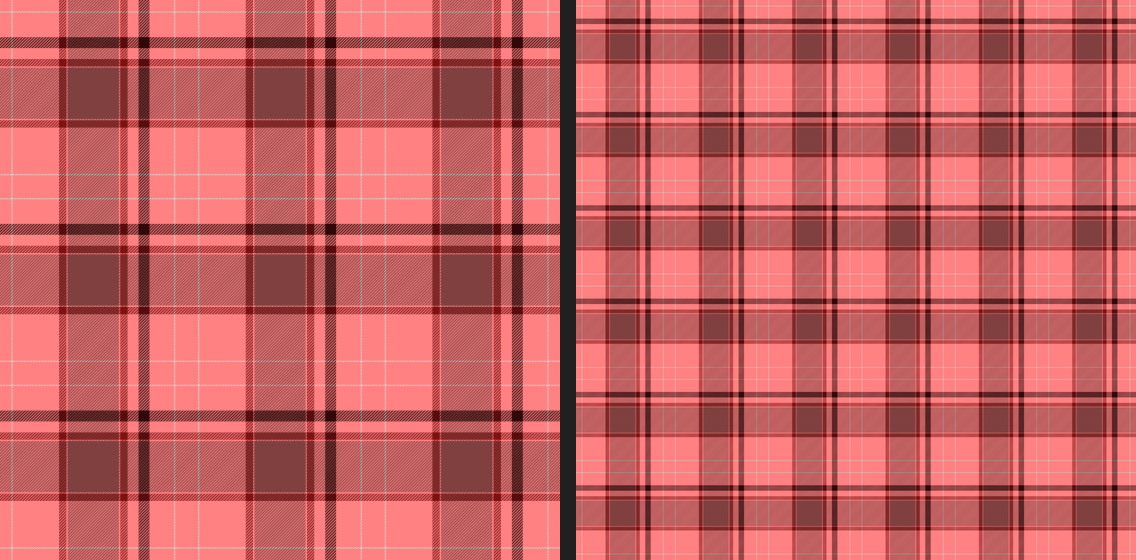
Left, the tile; right, the same tile 2 across and 2 down.
Give the GLSL for this pattern, as a three.js fragment shader.

```glsl
// Rose tartan: one striped sett woven both ways in a diagonal twill, three repeats each way.
varying vec2 vUv;

const float REPEATS = 3.0;   // setts across and down
const float THREADS = 256.0; // threads in one sett
const float RIB = 4.0;       // threads in one twill rib
const float RELIEF = 0.65;   // contrast of the twill

const vec3 ROSE = vec3(1.0, 0.505, 0.51);
const vec3 BROWN = vec3(0.505, 0.25, 0.25);
const vec3 CRIMSON = vec3(0.49, 0.07, 0.07);
const vec3 UMBER = vec3(0.19, 0.03, 0.03);
const vec3 PALE = vec3(0.80, 0.86, 0.82);

// Coverage of the stripe from start to end, softened over one pixel
float stripe(float thread, float start, float end, float pixel) {
  float rise = clamp((thread - start) / pixel + 0.5, 0.0, 1.0);
  float fall = clamp((thread - end) / pixel + 0.5, 0.0, 1.0);
  return rise - fall;
}

// Colour of the yarn at a thread position within the sett
vec3 sett(float thread, float pixel) {
  vec3 yarn = ROSE;
  yarn = mix(yarn, CRIMSON, stripe(thread, 81.0, 91.0, pixel));
  yarn = mix(yarn, BROWN, stripe(thread, 93.0, 163.0, pixel));
  yarn = mix(yarn, CRIMSON, stripe(thread, 165.0, 175.0, pixel));
  yarn = mix(yarn, UMBER, stripe(thread, 190.0, 205.0, pixel));
  yarn = mix(yarn, PALE, stripe(thread, 15.5, 17.5, pixel));
  yarn = mix(yarn, PALE, stripe(thread, 238.5, 240.5, pixel));
  return yarn;
}

// Share of warp on top: diagonal ribs that fade out when too fine to resolve
float twill(vec2 thread, float pixel) {
  float diagonal = (thread.x - thread.y) / RIB;
  float soft = pixel / RIB;
  float ridge = abs(fract(diagonal) - 0.5) - 0.25;
  float over = smoothstep(-soft, soft, ridge);
  float fade = 1.0 - smoothstep(0.4, 0.7, soft);
  return mix(0.5, over, RELIEF * fade);
}

void main() {
  vec2 thread = vUv * REPEATS * THREADS;
  vec2 pixel = max(fwidth(thread), vec2(0.0001));
  vec2 place = mod(thread, THREADS);

  // Interlace the upright and level yarns
  vec3 warp = sett(place.x, pixel.x);
  vec3 weft = sett(place.y, pixel.y);
  float warpOnTop = twill(thread, max(pixel.x, pixel.y));
  gl_FragColor = vec4(mix(weft, warp, warpOnTop), 1.0);
}
```
